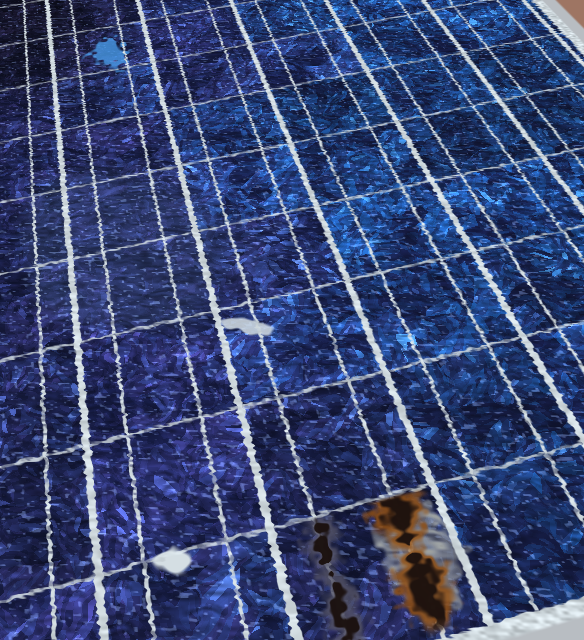
Reproduce this texture procedurally as a Shadertoy shader.

```glsl
// Weathered polycrystalline solar panel in perspective, with solder bars, glints and a burnt cell.

const vec3 INK = vec3(0.055, 0.07, 0.20);
const vec3 INDIGO = vec3(0.25, 0.24, 0.56);
const vec3 AZURE = vec3(0.12, 0.39, 0.74);
const vec3 GLINT = vec3(0.30, 0.64, 0.96);
const vec3 HAZE = vec3(0.24, 0.32, 0.50);
const vec3 SILVER = vec3(0.83, 0.87, 0.89);
const vec3 RUST = vec3(0.56, 0.31, 0.08);
const vec3 CHAR = vec3(0.10, 0.06, 0.05);
const vec3 FLOOR_TAN = vec3(0.62, 0.46, 0.39);

float hash(vec2 p) {
    return fract(sin(dot(p, vec2(127.1, 311.7))) * 43758.5);
}

float noise(vec2 p) {
    vec2 i = floor(p), f = fract(p);
    f = f * f * (3.0 - 2.0 * f);
    return mix(mix(hash(i), hash(i + vec2(1, 0)), f.x),
               mix(hash(i + vec2(0, 1)), hash(i + vec2(1, 1)), f.x), f.y);
}

mat2 rotation(float a) {
    return mat2(cos(a), sin(a), -sin(a), cos(a));
}

// Random tone of the nearest Voronoi site
float facet(vec2 p) {
    vec2 base = floor(p);
    float nearest = 9.0, tone = 0.0;
    for (int y = -1; y <= 1; y++)
        for (int x = -1; x <= 1; x++) {
            vec2 id = base + vec2(x, y);
            vec2 d = id + vec2(hash(id), hash(id + 41.3)) - p;
            float dist = dot(d, d);
            if (dist < nearest) { nearest = dist; tone = hash(id + 7.7); }
        }
    return tone;
}

// Silicon: large grains split into sharp slivers, a few catching the light
vec3 crystal(vec2 p, float blueness) {
    p += 0.10 * (vec2(noise(p * 6.0), noise(p * 6.0 + 31.0)) - 0.5);
    float grain = facet(p * vec2(4.0, 5.0));
    vec2 turned = rotation(0.5 + floor(grain * 4.0) * 0.6) * p;
    float sliver = facet(turned * vec2(9.0, 23.0));
    float chip = facet(turned.yx * vec2(34.0, 19.0));
    float patches = noise(p * 3.0 + 15.0);
    float tone = 0.30 * grain + 0.28 * sliver + 0.20 * chip + 0.22 * patches;
    float hue = clamp(blueness + 0.5 * (sliver - 0.5), 0.0, 1.0);
    vec3 col = mix(INK, mix(INDIGO, AZURE, hue), smoothstep(0.18, 0.95, tone));
    float flash = smoothstep(0.84, 0.98, sliver) * smoothstep(0.45, 0.85, patches)
                + 0.6 * smoothstep(0.92, 1.0, chip) * grain;
    return mix(col, mix(INDIGO * 1.5, GLINT, hue), clamp(flash, 0.0, 0.85));
}

float stripe(float dist, float halfWidth, float aa) {
    return smoothstep(halfWidth + aa, halfWidth - aa, dist) * min(1.0, halfWidth / aa * 1.6);
}

float blob(vec2 p, vec2 center, vec2 radius, float ragged) {
    return 1.0 - smoothstep(0.75, 1.1, length((p - center) / radius) + ragged);
}

// Corrosion swelling and pinching along a bar
vec3 burn(vec3 col, vec2 p, float barU, float width, float rustiness) {
    float swell = width * (0.12 + abs(cos(5.7 * (p.y + 0.1))));
    float span = smoothstep(-0.97, -0.85, p.y) * smoothstep(0.0, -0.04, p.y);
    float d = abs(p.x - barU) + 0.11 * (noise(p * 22.0) - 0.5);
    float halo = span * smoothstep(swell + 0.08, swell, d);
    col = mix(col, mix(HAZE, RUST, rustiness), halo * 0.85);
    return mix(col, CHAR, span * smoothstep(swell, swell * 0.35, d) * 0.95);
}

void mainImage(out vec4 fragColor, in vec2 fragCoord) {
    vec2 pos = fragCoord / iResolution.y;

    // Perspective: canvas position to panel units, one unit per cell
    mat3 view = mat3(0.2814, 0.0785, 0.0306, -0.0006, 0.2409, 0.1284, 0.1536, 0.1016, 1.0);
    vec3 q = inverse(view) * vec3(pos, 1.0);
    vec2 p = q.xy / q.z;
    vec2 aa = 0.75 * fwidth(p);
    vec2 cell = floor(p);

    // Cells, bluer toward the right
    float blueness = smoothstep(-0.3, 4.0, p.x + 2.0 * (hash(cell) - 0.5));
    vec3 col = crystal(p + cell * 3.7, blueness) * (0.82 + 0.36 * hash(cell + 5.0));
    float sheen = blob(pos, vec2(0.20, 0.60), vec2(0.24, 0.18), 0.5 * noise(pos * 9.0));
    col = mix(col, HAZE, 0.10 + 0.32 * sheen);
    col *= mix(vec3(0.55, 0.48, 0.42), vec3(1.0), smoothstep(0.0, 0.28, length(pos - vec2(0.03, 0.98))));

    // Embossed glass: short strokes nearly level on the canvas
    vec2 glass = vec2(p.x * 15.0, (p.y + 0.38 * p.x) * 34.0);
    float ripple = noise(glass + 2.0 * noise(p * 9.0));
    float speck = noise(glass * vec2(2.3, 1.4) + 60.0);
    col *= 0.72 + 0.56 * ripple;
    col += vec3(0.20, 0.24, 0.30) * smoothstep(0.70, 0.95, speck);

    // Burnt cell and stray reflections
    float ragged = 0.7 * (noise(p * 16.0) - 0.4);
    col = mix(col, vec3(0.58, 0.60, 0.62), 0.75 * blob(p, vec2(1.80, -0.45), vec2(0.24, 0.42), ragged) * (0.5 + ripple));
    float whiteChip = blob(pos, vec2(0.271, 0.121), vec2(0.031, 0.023), ragged);
    vec2 tilted = rotation(0.2) * (pos - vec2(0.39, 0.488));
    float flare = blob(tilted, vec2(0.0), vec2(0.044, 0.012), ragged);
    float blueFlare = blob(pos, vec2(0.17, 0.915), vec2(0.032, 0.025), ragged * 1.5);
    col = mix(col, GLINT, 0.75 * blueFlare);
    col = mix(col, SILVER, max(whiteChip, 0.85 * flare));

    // Frayed gaps between cells and two solder bars per cell
    vec2 fray = vec2(noise(glass * 1.3), noise(glass * 1.3 + 19.0)) - 0.5;
    vec2 bent = p + fray * vec2(0.025, 0.035);
    vec2 edge = abs(fract(bent + 0.5) - 0.5);
    float bar = abs(abs(fract(bent.x) - 0.5) - 0.24);
    float wear = 0.55 + 0.45 * smoothstep(0.2, 0.6, speck);
    float thick = stripe(edge.x, 0.024, aa.x);
    float thin = stripe(bar, 0.012, aa.x) * wear;
    float row = stripe(edge.y, 0.014, aa.y) * wear * 0.85;
    col = mix(col, SILVER * (0.88 + 0.2 * ripple), max(thick, max(thin, row)));
    col = burn(col, p, 1.74, 0.10, 1.0);
    col = burn(col, p, 1.27, 0.045, 0.25);

    // Frame and the floor beyond it
    float rim = max(p.x - 5.08, -0.98 - p.y);
    float rimAA = max(aa.x, aa.y);
    vec3 frame = mix(SILVER * (0.82 + 0.3 * speck), vec3(0.72, 0.74, 0.76), smoothstep(0.09, 0.12, rim));
    col = mix(col, frame, smoothstep(-rimAA, rimAA, rim + 0.04 * fray.x));
    col = mix(col, FLOOR_TAN, smoothstep(-rimAA, rimAA, rim - 0.24));

    fragColor = vec4(clamp(col, 0.0, 1.0), 1.0);
}
```
